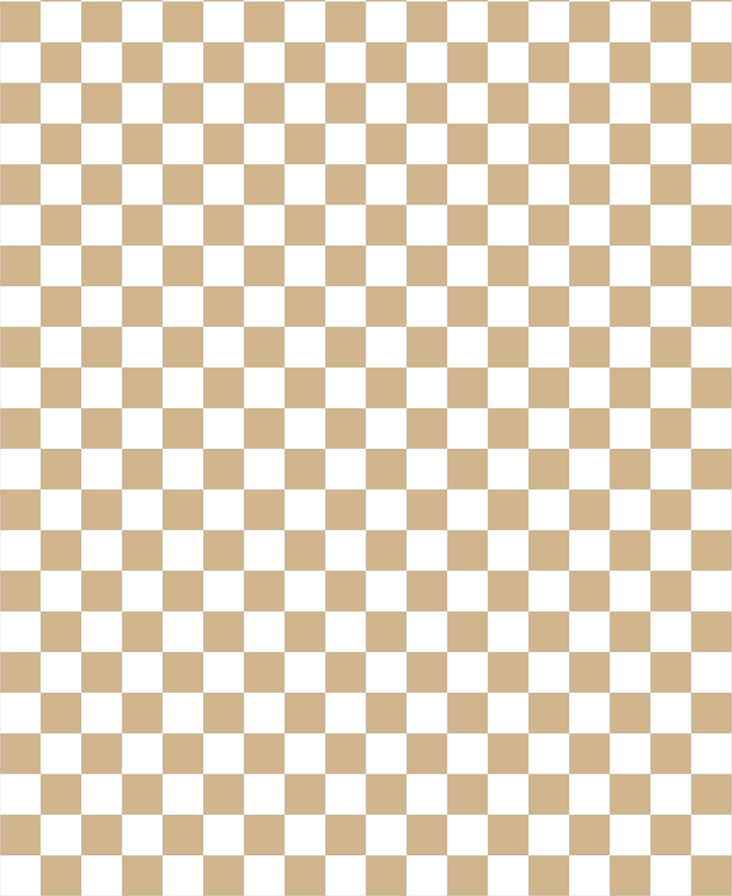
This pattern is drawn by a WebGL 1 fragment shader. Its source:

```glsl
precision highp float;
uniform vec2 u_resolution;

// Signed distance to the nearest whole number; the sign flips every cell
vec2 signedEdge(vec2 p) {
  return abs(mod(p - 0.5, 2.0) - 1.0) - 0.5;
}

void main() {
  float cellsPerHeight = 22.04;
  float pixel = cellsPerHeight / u_resolution.y;
  vec2 edge = signedEdge(gl_FragCoord.xy * pixel);

  // Antialiased checker: tan where the two signs differ
  vec2 side = clamp(edge / (0.75 * pixel), -1.0, 1.0);
  float tanCover = 0.5 - 0.5 * side.x * side.y;

  // Thin greyish rim just inside each tan square
  float edgeDistance = min(abs(edge.x), abs(edge.y));
  float rim = 1.0 - smoothstep(0.04, 0.04 + 0.5 * pixel, edgeDistance);
  vec3 tanColor = mix(vec3(0.82, 0.71, 0.55), vec3(0.78, 0.70, 0.57), rim);

  gl_FragColor = vec4(mix(vec3(1.0), tanColor, tanCover), 1.0);
}
```
